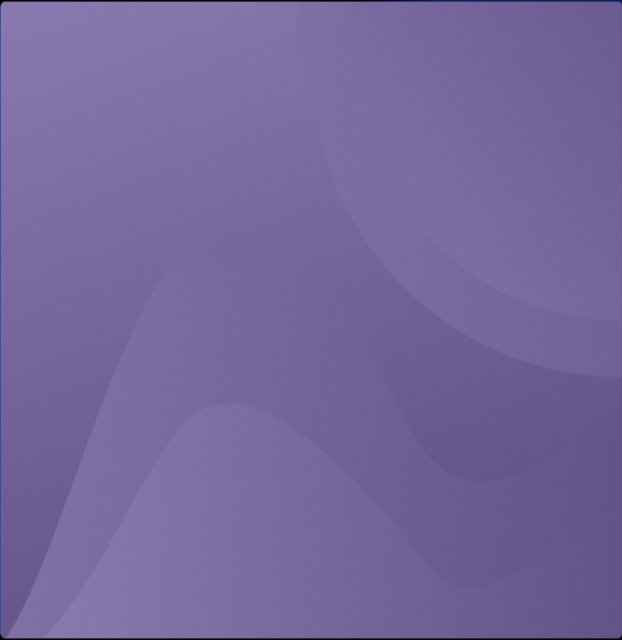
Give the GLSL for this background, as a WebGL 2 fragment shader.

```glsl
#version 300 es
precision highp float;
// Muted violet backdrop: a slanted gradient, two nested discs in the upper
// right and two smooth hills below, on a card with rounded corners.
// Hills are Hermite curves; every layer is a shade between plum and lavender.

uniform vec2 u_resolution;
out vec4 fragColor;

const vec3 PLUM = vec3(0.378, 0.324, 0.530);
const vec3 LAVENDER = vec3(0.535, 0.475, 0.690);
const vec3 FRAME_BLACK = vec3(0.005, 0.005, 0.02);
const vec3 FRAME_NAVY = vec3(0.06, 0.12, 0.36);
const vec3 FRAME_BLUE = vec3(0.12, 0.30, 0.62);
const int KNOTS = 8;

// Knots hold position, height and slope.
const vec3 BACK_HILL[KNOTS] = vec3[KNOTS](
  vec3(0.007, 0.000, 1.40), vec3(0.130, 0.290, 2.75),
  vec3(0.286, 0.609, 1.00), vec3(0.371, 0.646, 0.00),
  vec3(0.587, 0.437, -1.75), vec3(0.667, 0.290, -1.10),
  vec3(0.749, 0.247, 0.00), vec3(0.972, 0.362, 0.55));
const vec3 FRONT_HILL[KNOTS] = vec3[KNOTS](
  vec3(0.065, 0.000, 1.00), vec3(0.195, 0.193, 1.85),
  vec3(0.286, 0.337, 1.15), vec3(0.363, 0.369, 0.00),
  vec3(0.487, 0.310, -0.80), vec3(0.638, 0.154, -1.25),
  vec3(0.727, 0.081, 0.00), vec3(0.972, 0.219, 0.65));

float hash(vec2 p) {
  return fract(sin(dot(p, vec2(12.9898, 78.233))) * 43758.5453);
}

float hermite(float x, vec3 a, vec3 b) {
  float span = b.x - a.x;
  float t = clamp((x - a.x) / span, 0.0, 1.0);
  float s = t * t * (3.0 - 2.0 * t);
  float bend = t * (1.0 - t) * ((1.0 - t) * a.z - t * b.z);
  return mix(a.y, b.y, s) + span * bend;
}

float hillHeight(float x, vec3 knots[KNOTS]) {
  float height = knots[0].y;
  for (int i = 0; i < KNOTS - 1; i++) {
    if (x >= knots[i].x) height = hermite(x, knots[i], knots[i + 1]);
  }
  return height;
}

// Antialiased coverage of the negative side of a distance.
float coverage(float d) {
  float w = max(fwidth(d), 1e-5);
  return 1.0 - smoothstep(-0.7 * w, 0.7 * w, d);
}

// Disc whose radius swells toward the top of the canvas.
float discDistance(vec2 p, vec2 center, float radius, float swell) {
  return length(p - center) - radius - swell * smoothstep(0.78, 1.0, p.y);
}

float roundedBox(vec2 p, vec2 halfSize, float radius) {
  vec2 q = abs(p) - halfSize + radius;
  return length(max(q, 0.0)) + min(max(q.x, q.y), 0.0) - radius;
}

void main() {
  vec2 p = gl_FragCoord.xy / u_resolution.y;
  float aspect = u_resolution.x / u_resolution.y;

  // Slanted base gradient, light in the upper left.
  float shade = 1.0 - 0.94 * dot(vec2(p.x, 1.0 - p.y), vec2(0.35, 0.94));

  // Nested discs, the inner one darkening toward the corner.
  float ringShade = 0.70 - 0.64 * (p.x - 0.5);
  float coreShade = 0.23 + 0.90 * (aspect - p.x) + 0.55 * (1.0 - p.y);
  float ring = discDistance(p, vec2(0.971, 0.893), 0.482, 0.033);
  float core = discDistance(p, vec2(0.971, 0.912), 0.413, 0.024);
  shade = mix(shade, ringShade, coverage(ring));
  shade = mix(shade, min(coreShade, 0.665), coverage(core));

  // Hills darken from left to right; the rear crest melts into the base.
  float back = p.y - hillHeight(p.x, BACK_HILL);
  float front = p.y - hillHeight(p.x, FRONT_HILL);
  float crestFade = 1.0 - smoothstep(0.54, 0.645, p.y);
  float backShade = 0.77 - 0.79 * p.x + 0.13 * p.y;
  shade = mix(shade, backShade, coverage(back) * crestFade);
  shade = mix(shade, 1.07 - 1.07 * p.x, coverage(front));
  vec3 color = mix(PLUM, LAVENDER, clamp(shade, 0.0, 1.0));

  // Faint dither hides banding in the slow gradients.
  color += 1.3 * (hash(floor(p * 512.0)) - 0.5) / 255.0;

  // Rounded card on a dark frame, blue along the left and upper right.
  vec2 cardCenter = vec2(0.5 * aspect + 0.0006, 0.5);
  vec2 halfCard = vec2(0.5 * aspect - 0.0006, 0.4975);
  float card = roundedBox(p - cardCenter, halfCard, 0.007);
  float sideEdge = step(p.x, 0.002) * step(abs(p.y - 0.5), 0.49);
  float topEdge = smoothstep(0.55, 0.70, p.x) * step(0.5, p.y);
  vec3 frame = mix(FRAME_BLACK, FRAME_NAVY, topEdge);
  frame = mix(frame, FRAME_BLUE, sideEdge);
  color = mix(frame, color, coverage(card));

  fragColor = vec4(color, 1.0);
}
```
